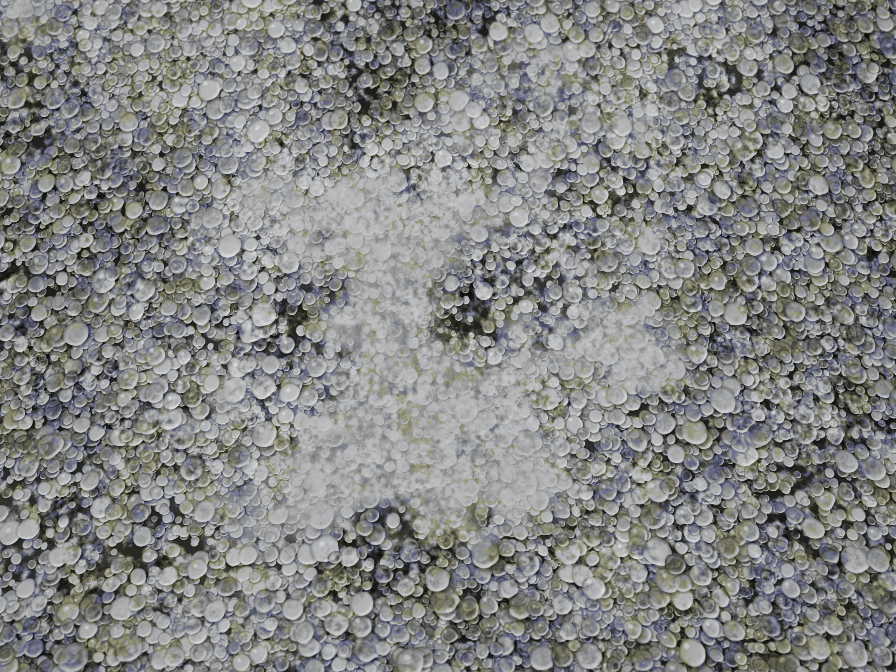
This texture is drawn by a Shadertoy shader. Its source:

```glsl
// Heap of small translucent ice beads with slushy clumps and dark wet gaps.
#define LAYERS 6
#define FINE_CELLS 56.0
#define COARSE_CELLS 26.0
#define PERSPECTIVE 0.4
#define GLINT 0.30
#define SHADOW 0.29
#define SLUSH_AMOUNT 0.72
#define LIGHT_DIR vec2(0.55, -0.83)
#define NEUTRAL vec3(0.99, 1.0, 1.005)
#define WARM vec3(1.01, 1.01, 0.83)
#define COOL vec3(0.95, 0.98, 1.21)

vec3 hash3(vec2 p) {
    vec3 q = fract(vec3(p.xyx) * vec3(0.1031, 0.1030, 0.0973));
    q += dot(q, q.yxz + 33.33);
    return fract((q.xxy + q.yzz) * q.zyx);
}

float noise(vec2 p) {
    vec2 i = floor(p), f = fract(p);
    f = f * f * (3.0 - 2.0 * f);
    float low = mix(hash3(i).x, hash3(i + vec2(1, 0)).x, f.x);
    float high = mix(hash3(i + vec2(0, 1)).x, hash3(i + vec2(1, 1)).x, f.x);
    return mix(low, high, f.y);
}

float fbm(vec2 p) {
    float sum = 0.0, amp = 0.5;
    for (int i = 0; i < 4; i++) {
        sum += amp * noise(p);
        p = mat2(0.8, 0.6, -0.6, 0.8) * p * 2.03 + 17.3;
        amp *= 0.5;
    }
    return sum / 0.9375;
}

// Neutral in the lights, finely mottled with warm and cool in the darks
vec3 tinted(float value, float hue) {
    float cool = smoothstep(0.56, 0.63, hue) * smoothstep(0.56, 0.44, value);
    float warm = smoothstep(0.40, 0.33, hue) * smoothstep(0.68, 0.58, value);
    vec3 tint = mix(vec3(1.0, 1.0, 0.96), NEUTRAL, smoothstep(0.42, 0.55, value));
    tint = mix(tint, COOL, cool * smoothstep(0.15, 0.28, value));
    return value * mix(tint, WARM, warm);
}

// Brightness of one bead at q, where the rim is at length 1
float beadValue(vec2 q, vec3 rnd, float inner) {
    float d = length(q);
    float lit = dot(q, normalize(LIGHT_DIR + 1.3 * (rnd.yz - 0.5)));
    float rim = smoothstep(0.62, 0.9, d);
    float value = mix(0.42, 0.70, sqrt(rnd.x)) + 0.05 * lit;
    value += 0.28 * rim * max(lit, 0.0);
    value -= 0.15 * smoothstep(0.7, 1.0, d) * (1.0 - max(lit, 0.0));
    value += 0.30 * (inner - 0.5) * (1.2 - rnd.x);
    float spot = smoothstep(0.32, 0.08, length(q - vec2(-0.3, 0.4) * (0.5 + rnd.z)));
    return value + GLINT * spot * step(0.7, rnd.y);
}

// Lays one grid of scattered beads over the value below
float addBeads(float below, vec2 p, float cells, float seed, float soft) {
    // A slight bend of the plane keeps the beads from being perfect discs
    vec2 bend = vec2(noise(p * 55.0 + seed), noise(p * 55.0 + seed + 40.0)) - 0.5;
    vec2 g = (p + 0.004 * bend) * cells + seed * 7.31;
    vec2 cell = floor(g);
    float inner = 0.5 * noise(p * 110.0 + seed) + 0.5 * noise(p * 210.0 - seed);
    for (int y = -1; y <= 1; y++)
    for (int x = -1; x <= 1; x++) {
        vec2 id = cell + vec2(x, y);
        vec3 place = hash3(id + seed * 31.7);
        vec3 rnd = hash3(id + seed * 53.9 + 211.0);
        vec2 centre = id + 0.15 + 0.7 * place.xy;
        vec2 at = (centre - seed * 7.31) / cells;
        float cover = smoothstep(0.29, 0.55, fbm(at * 5.0 + 4.0));
        if (rnd.z > mix(0.25, 0.80, cover)) continue;

        float radius = mix(0.28, 0.58, place.z * place.z);
        vec2 q = (g - centre) / radius;
        float d = length(q);
        float edge = soft * cells / radius;
        float shade = smoothstep(1.35, 0.9, length(q - vec2(0.08, -0.12)));
        below *= 1.0 - SHADOW * shade;
        float mask = smoothstep(1.0 + edge, 1.0 - edge, d);
        float clear = smoothstep(0.95, 0.5, d) * (1.0 - rnd.x);
        below = mix(below, beadValue(q, rnd, inner), mask * mix(0.92, 0.42, clear));
    }
    return below;
}

void mainImage(out vec4 fragColor, in vec2 fragCoord) {
    vec2 uv = fragCoord / iResolution.y;
    vec2 view = uv - vec2(0.5 * iResolution.x / iResolution.y, 0.0);
    float zoom = 1.0 + PERSPECTIVE * view.y;
    vec2 p = vec2(view.x * zoom, view.y + 0.5 * PERSPECTIVE * view.y * view.y) + 3.0;

    // Focus is sharpest across the middle
    float blur = smoothstep(0.22, 0.6, abs(view.y - 0.48));
    float soft = zoom * (0.6 / iResolution.y + 0.0012 * blur);

    // Dark wet ground with crumbs of ice
    float value = 0.16 + 0.5 * smoothstep(0.35, 0.85, fbm(p * 75.0));

    // Beads, small ones below and large ones on top
    for (int i = 0; i < LAYERS; i++) {
        float level = float(i) / float(LAYERS - 1);
        value = addBeads(value, p, mix(FINE_CELLS, COARSE_CELLS, level), float(i) + 1.0, soft);
    }

    // Broken crystal glints and cracks between the beads
    float broken = smoothstep(0.42, 0.68, noise(p * 22.0 + 5.0)) * (1.0 - 0.7 * blur);
    float shards = fbm(p * 120.0 + 3.0) - 0.5;
    value += broken * 0.6 * shards;

    // Broad drift between thin, wet ice and thick, pale ice
    value += 0.30 * (fbm(p * 3.4 + 31.0) - 0.5);

    // Pale slushy clumps, mostly near the middle
    vec2 away = view - vec2(0.03, 0.50);
    float middle = exp(-7.0 * dot(away, away));
    float lumps = noise(p * 16.0) + noise(p * 34.0) - 1.0;
    float clump = fbm(p * 4.2 + 21.0) + 0.24 * middle + 0.09 * lumps;
    float slush = SLUSH_AMOUNT * smoothstep(0.62, 0.82, clump);
    float crumbs = 0.68 + 0.10 * (noise(p * 38.0) - 0.5) + 0.30 * shards;
    value = mix(value, crumbs, slush);

    // Tone curve: deepen the shadows, hold back the highlights
    value = 0.69 - 1.17 * (0.655 - value);
    value -= 0.6 * max(value - 0.69, 0.0);
    value = max(value, 0.13 + 0.4 * (value - 0.13));
    value *= 1.02 - 0.12 * dot(view - vec2(0.0, 0.6), view - vec2(0.0, 0.6));

    float hue = 0.5 * noise(p * 28.0 + 9.0) + 0.5 * noise(p * 90.0 + 2.0);
    fragColor = vec4(clamp(tinted(value, hue), 0.0, 1.0), 1.0);
}
```
